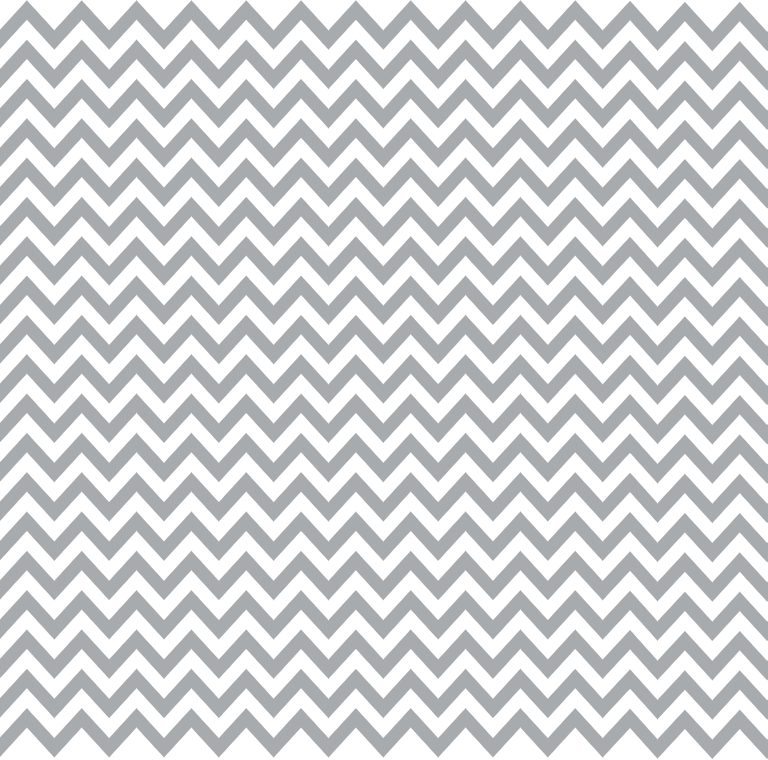
This pattern is drawn by a Shadertoy shader. Its source:

```glsl
// Grey chevron stripes on white: a triangle wave displaces evenly spaced rows,
// and the distance to the nearest row centre line gives a smooth-edged band.
// Lengths are fractions of canvas width (x) or height (y, measured downward).

const vec3 PAPER = vec3(1.0);
const vec3 STRIPE = vec3(0.66, 0.67, 0.68);

const float ROWS = 19.0;             // stripes down the canvas
const float ROW_PITCH = 0.05174;     // spacing between stripes
const float STRIPE_HEIGHT = 0.0256;  // vertical thickness of a stripe
const float TOP_MARGIN = 0.0004;     // gap above the first peaks

const float WAVE_LENGTH = 0.0714;    // peak-to-peak spacing
const float FIRST_PEAK = 0.0350;     // position of the leftmost peak
const float WAVE_DEPTH = 0.0394;     // drop from peak to valley

const float SAG = 0.0020;            // slight drop of the right-hand columns
const vec2 SAG_SPAN = vec2(0.77, 0.90);

// 0 at each peak, 1 at each valley
float triangleWave(float x) {
    return 2.0 * abs(fract((x - FIRST_PEAK) / WAVE_LENGTH + 0.5) - 0.5);
}

// Vertical distance to the edge of the nearest stripe, positive inside
float stripeDistance(vec2 p) {
    float sag = SAG * smoothstep(SAG_SPAN.x, SAG_SPAN.y, p.x);
    float centre = TOP_MARGIN + 0.5 * STRIPE_HEIGHT + sag + WAVE_DEPTH * triangleWave(p.x);
    float y = p.y - centre;
    float row = clamp(round(y / ROW_PITCH), 0.0, ROWS - 1.0);
    return 0.5 * STRIPE_HEIGHT - abs(y - row * ROW_PITCH);
}

void mainImage(out vec4 fragColor, in vec2 fragCoord) {
    vec2 p = fragCoord / iResolution.xy;
    p.y = 1.0 - p.y;

    // One pixel across the slanted edge, expressed as a vertical distance
    float slope = 2.0 * WAVE_DEPTH / WAVE_LENGTH;
    float edge = length(vec2(slope, 1.0) / iResolution.xy);

    float coverage = clamp(stripeDistance(p) / edge + 0.5, 0.0, 1.0);
    fragColor = vec4(mix(PAPER, STRIPE, coverage), 1.0);
}
```
